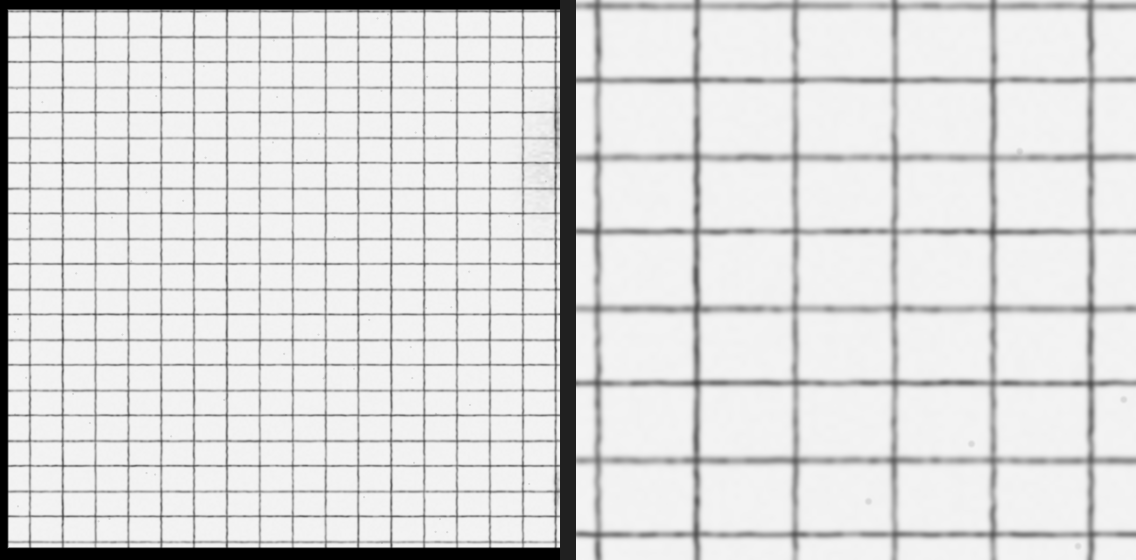
Left, the full canvas; right, a detail of the centre.
A WebGL 2 fragment shader for this pattern:

```glsl
#version 300 es
precision highp float;
// Worn grey ruled grid on pale paper, framed in black on three sides.

uniform vec2 u_resolution;
out vec4 fragColor;

const vec3 PAPER = vec3(0.95);
const vec3 INK = vec3(0.16);
const vec3 FRAME = vec3(0.0);

const vec2 FIRST_LINE = vec2(0.0534, 0.0319);
const vec2 SPACING = vec2(0.05868, 0.04508);
const vec2 SHEET_MIN = vec2(0.0145, 0.0220);
const vec2 SHEET_MAX = vec2(1.1, 0.9825);

float hash(vec2 p) {
    vec3 q = fract(vec3(p.xyx) * 0.1031);
    q += dot(q, q.yzx + 33.33);
    return fract((q.x + q.y) * q.z);
}

float noise(vec2 p) {
    vec2 cell = floor(p);
    vec2 f = fract(p);
    f = f * f * (3.0 - 2.0 * f);
    float low = mix(hash(cell), hash(cell + vec2(1, 0)), f.x);
    float high = mix(hash(cell + vec2(0, 1)), hash(cell + vec2(1, 1)), f.x);
    return mix(low, high, f.y);
}

// Soft stroke profile, never thinner than about a pixel.
float stroke(float dist, float softness, float pixel) {
    float s = max(softness, 0.55 * pixel);
    return softness / s * exp(-0.5 * dist * dist / (s * s));
}

// Uneven ink along one line: fine speckle over slow fading.
float inkWear(float along, float id, float seed) {
    float fine = noise(vec2(along * 190.0, id * 7.0 + seed));
    float slow = noise(vec2(along * 28.0, id * 5.0 + seed + 40.0));
    return 0.62 + 0.48 * fine + 0.28 * slow;
}

// Upright lines: every fifth is stronger, the rest vary.
float uprightLines(vec2 uv, float pixel) {
    float id = round((uv.x - FIRST_LINE.x) / SPACING.x);
    float jitter = (hash(vec2(id + 3.0, 11.0)) - 0.5) * 0.0007;
    float wobble = (noise(vec2(uv.y * 150.0, id * 3.0 + 9.0)) - 0.5) * 0.0009;
    float dist = uv.x - FIRST_LINE.x - id * SPACING.x - jitter - wobble;
    float fifth = 1.0 - step(0.5, mod(id + 4.0, 5.0));
    float strength = mix(0.38 + 0.12 * hash(vec2(id + 5.0, 2.0)), 0.57, fifth);
    return strength * inkWear(uv.y, id, 60.0) * stroke(dist, 0.0016, pixel);
}

// Level lines: odd ones sit slightly high and are crisper and darker.
float levelLines(vec2 uv, float pixel) {
    float id = round((uv.y - FIRST_LINE.y) / SPACING.y);
    float odd = mod(id, 2.0);
    float wobble = (noise(vec2(uv.x * 110.0, id * 3.0 + 70.0)) - 0.5) * 0.0006;
    float dist = uv.y - FIRST_LINE.y - id * SPACING.y - 0.001 * odd - wobble;
    float strength = mix(0.39, 0.50, odd) + 0.08 * (hash(vec2(id, 8.0)) - 0.5);
    float softness = mix(0.0018, 0.0015, odd);
    return strength * inkWear(uv.x, id, 150.0) * stroke(dist, softness, pixel);
}

// Sparse faint dust, one candidate speck in each cell.
float specks(vec2 uv, float cells) {
    vec2 p = uv * cells;
    vec2 cell = floor(p);
    vec2 centre = 0.2 + 0.6 * vec2(hash(cell + 13.0), hash(cell + 71.0));
    float present = step(0.96, hash(cell + 29.0));
    return present * (1.0 - smoothstep(0.04, 0.14, length(fract(p) - centre)));
}

float smudge(vec2 uv, vec2 centre, vec2 size) {
    vec2 d = (uv - centre) / size;
    return exp(-dot(d, d));
}

// Signed distance inside the sheet, positive on paper.
float sheetInset(vec2 uv, vec2 lower, vec2 upper) {
    vec2 d = min(uv - lower, upper - uv);
    return min(d.x, d.y);
}

void main() {
    vec2 uv = gl_FragCoord.xy / u_resolution;
    float pixel = 1.0 / min(u_resolution.x, u_resolution.y);

    // Paper grain, dust and worn right margin
    float grain = noise(uv * 240.0) - 0.5;
    vec3 color = PAPER + 0.010 * grain;
    color -= 0.10 * specks(uv, 48.0);
    float stain = smudge(uv, vec2(0.985, 0.70), vec2(0.05, 0.10));
    color -= 0.09 * stain * noise(uv * vec2(130.0, 190.0));
    float edgeWear = smudge(uv, vec2(0.995, 0.78), vec2(0.006, 0.06))
                   + smudge(uv, vec2(0.995, 0.125), vec2(0.006, 0.03));
    color -= 0.22 * edgeWear * (0.5 + noise(uv * 160.0));

    // Ruling
    float upright = clamp(uprightLines(uv, pixel), 0.0, 1.0);
    float level = clamp(levelLines(uv, pixel), 0.0, 1.0);
    float ink = 1.0 - (1.0 - upright) * (1.0 - level);
    color = mix(color, INK, ink);

    // Black surround with a blurred rim
    float inset = sheetInset(uv, SHEET_MIN, SHEET_MAX);
    float rim = max(0.0022, pixel);
    color = mix(FRAME, color, smoothstep(-rim, rim, inset));
    fragColor = vec4(clamp(color, 0.0, 1.0), 1.0);
}
```
